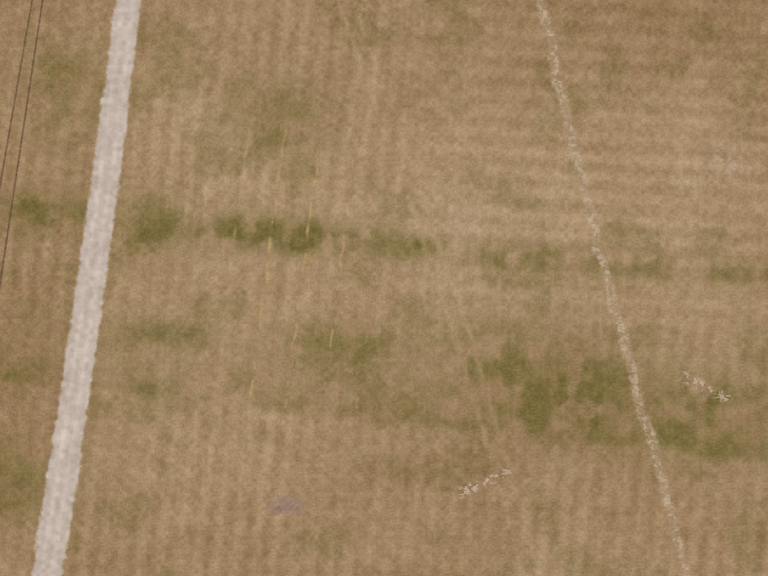
This texture is drawn by a Shadertoy shader. Its source:

```glsl
float hash(vec2 p) {
    return fract(sin(dot(p, vec2(127.1, 311.7))) * 43758.5453);
}

float noise(vec2 p) {
    vec2 i = floor(p), f = fract(p);
    f = f * f * (3.0 - 2.0 * f);
    return mix(mix(hash(i), hash(i + vec2(1, 0)), f.x),
               mix(hash(i + vec2(0, 1)), hash(i + vec2(1, 1)), f.x), f.y);
}

float fbm(vec2 p) {
    float sum = 0.0, amp = 0.5;
    for (int i = 0; i < 5; i++) {
        sum += amp * noise(p);
        p = mat2(1.6, 1.2, -1.2, 1.6) * p + 7.3;
        amp *= 0.5;
    }
    return sum;
}

// Soft elliptical blob: one at its centre, fading outwards
float blob(vec2 p, vec2 centre, vec2 radius) {
    vec2 d = (p - centre) / radius;
    return exp(-dot(d, d));
}

float segment(vec2 p, vec2 a, vec2 b, float halfWidth, float soft) {
    vec2 ab = b - a;
    float h = clamp(dot(p - a, ab) / dot(ab, ab), 0.0, 1.0);
    return 1.0 - smoothstep(halfWidth - soft, halfWidth + soft, length(p - a - ab * h));
}

// Two parallel wheel marks
float wheelMarks(vec2 p, vec2 a, vec2 b, float gap, float soft) {
    vec2 offset = vec2(gap * 0.5, 0.0);
    return max(segment(p, a - offset, b - offset, 0.004, soft),
               segment(p, a + offset, b + offset, 0.004, soft));
}

// Density of grass: scattered tufts plus two long sloping bands
float grassCover(vec2 p) {
    const vec4 tufts[12] = vec4[12](
        vec4(0.13, 0.15, 0.08, 0.06), vec4(0.05, 0.36, 0.04, 0.03),
        vec4(0.14, 0.37, 0.05, 0.04), vec4(0.26, 0.39, 0.05, 0.05),
        vec4(0.49, 0.21, 0.08, 0.06), vec4(0.03, 0.84, 0.09, 0.06),
        vec4(0.57, 0.60, 0.10, 0.04), vec4(0.27, 0.58, 0.09, 0.03),
        vec4(0.85, 0.63, 0.13, 0.08), vec4(0.99, 0.69, 0.10, 0.08),
        vec4(1.23, 0.71, 0.15, 0.08), vec4(0.45, 0.405, 0.13, 0.035));
    float cover = 0.0;
    for (int i = 0; i < 12; i++) {
        cover += 0.75 * blob(p, tufts[i].xy, tufts[i].zw);
    }
    vec2 warped = p + 0.025 * (vec2(fbm(p * 14.0), fbm(p * 14.0 + 31.0)) - 0.5);
    float upper = (warped.y - 0.37 - 0.085 * p.x) / 0.024;
    cover += 0.75 * exp(-upper * upper) * smoothstep(0.3, 0.4, p.x);
    float above = 0.657 + 0.106 * p.x - warped.y;
    cover += 0.65 * smoothstep(-0.012, 0.012, above) * exp(-max(above, 0.0) / 0.045);
    return min(cover, 1.2);
}

// Scattered pale stones inside a mask
float stones(vec2 p, float mask) {
    return mask * smoothstep(0.48, 0.64, noise(p * 150.0) * 0.6 + noise(p * 310.0) * 0.4);
}

void mainImage(out vec4 fragColor, in vec2 fragCoord) {
    // Canvas height is one; y grows downwards
    vec2 p = vec2(fragCoord.x, iResolution.y - fragCoord.y) / iResolution.y;
    float pixel = 1.0 / iResolution.y;
    float broad = fbm(p * 5.0);
    float clumps = fbm(p * 28.0);
    float grain = fbm(p * 120.0) - 0.48;
    float speck = noise(p * 330.0) - 0.5;

    // Dry soil, lightest across the middle
    float light = 0.5 + 0.7 * (broad - 0.48) + 0.5 * (clumps - 0.48);
    light += 0.22 * blob(p, vec2(0.85, 0.4), vec2(0.6, 0.25));
    light -= 0.3 * blob(p, vec2(1.2, 0.0), vec2(0.4, 0.25));
    light -= 0.25 * blob(p, vec2(0.0, 0.7), vec2(0.2, 0.4));
    vec3 color = mix(vec3(0.57, 0.455, 0.32), vec3(0.69, 0.585, 0.46), clamp(light, 0.0, 1.0));

    // Mown rows: upright on the left and below, level at upper right
    float levelZone = smoothstep(0.62, 0.92, p.x) * (1.0 - smoothstep(0.45, 0.62, p.y));
    float across = p.x + 0.13 * p.y + 0.006 * broad;
    float upright = sin(across * 190.0) * (0.4 + noise(vec2(across * 30.0, p.y * 5.0)));
    float row = p.y - 0.06 * p.x + 0.012 * broad;
    float level = sin(row * 180.0) * (0.4 + noise(vec2(p.x * 6.0, row * 30.0)));
    color += 0.019 * mix(upright, level, levelZone);

    // Grass broken into clumps
    float grass = grassCover(p) * smoothstep(0.25, 0.62, clumps + 0.06 * upright + 0.25 * grain);
    grass += 0.3 * smoothstep(0.53, 0.7, fbm(p * 17.0 + 4.0));
    color = mix(color, vec3(0.43, 0.385, 0.205), clamp(grass * 0.85, 0.0, 0.85));

    // Straw lines along a few rows
    float strawZone = smoothstep(0.36, 0.42, p.x) * (1.0 - smoothstep(0.58, 0.68, p.x))
                    * smoothstep(0.1, 0.35, p.y) * (1.0 - smoothstep(0.65, 0.8, p.y));
    float strawRow = abs(fract(across * 16.0 + 0.1 * noise(p * 40.0)) - 0.5) / 16.0;
    float straw = (1.0 - smoothstep(0.001, 0.004, strawRow)) * smoothstep(0.4, 0.65, noise(p * 60.0));
    color = mix(color, vec3(0.72, 0.61, 0.41), 0.6 * straw * strawZone);

    // Faint wheel marks crossing the field
    float marks = wheelMarks(p, vec2(0.60, 0.0), vec2(0.80, 0.57), 0.026, 0.005);
    marks = max(marks, wheelMarks(p, vec2(0.80, 0.57), vec2(0.93, 1.02), 0.026, 0.006));
    marks = max(marks, 0.8 * wheelMarks(p, vec2(0.17, 0.61), vec2(0.36, 0.98), 0.03, 0.006));
    color = mix(color, vec3(0.72, 0.61, 0.47), 0.42 * marks * smoothstep(0.25, 0.6, clumps));

    // Bare earth and loose stones
    float bare = blob(p + 0.03 * (clumps - 0.5), vec2(0.495, 0.877), vec2(0.035, 0.022));
    color = mix(color, vec3(0.60, 0.50, 0.42), smoothstep(0.3, 0.6, bare));
    float rubble = segment(p, vec2(0.80, 0.855), vec2(0.88, 0.82), 0.009, 0.005);
    rubble = max(rubble, segment(p, vec2(1.19, 0.655), vec2(1.26, 0.69), 0.009, 0.006));
    rubble = max(rubble, 0.6 * blob(p, vec2(1.26, 0.285), vec2(0.03, 0.025)));
    color = mix(color, vec3(0.75, 0.67, 0.60), 0.8 * stones(p, rubble));

    // Narrow stony footpath
    float pathX = 0.9375 + 0.245 * p.y - 0.012 * sin(p.y * 5.0) * p.y + 0.016 * (clumps - 0.5);
    float path = 1.0 - smoothstep(0.003, 0.013, abs(p.x - pathX));
    color = mix(color, vec3(0.67, 0.57, 0.46), 0.6 * path);
    color = mix(color, vec3(0.74, 0.67, 0.58), 0.65 * stones(p + 3.0, path));

    // Dark twin ruts in the upper left
    float ruts = max(segment(p, vec2(0.056, 0.0), vec2(-0.01, 0.38), 0.0015, pixel),
                     segment(p, vec2(0.074, 0.0), vec2(-0.004, 0.52), 0.0015, pixel));
    color = mix(color, vec3(0.38, 0.29, 0.22), 0.7 * ruts);
    color += (0.13 * grain + 0.06 * speck) * vec3(1.0, 0.95, 0.85);

    // Pale gravel road with ragged verges
    float roadX = 0.223 - 0.125 * p.y - 0.017 * p.y * p.y;
    float roadHalf = 0.0225 + 0.005 * p.y + 0.008 * (clumps - 0.5) + 0.006 * grain;
    float road = 1.0 - smoothstep(-0.002 - pixel, 0.002 + pixel, abs(p.x - roadX) - roadHalf);
    float worn = exp(-pow((abs(p.x - roadX) - 0.009) / 0.005, 2.0));
    vec3 gravel = vec3(0.745, 0.685, 0.635) + 0.035 * worn + 0.16 * grain + 0.08 * (clumps - 0.5);
    color = mix(color, gravel, road);

    fragColor = vec4(clamp(color, 0.0, 1.0), 1.0);
}
```
